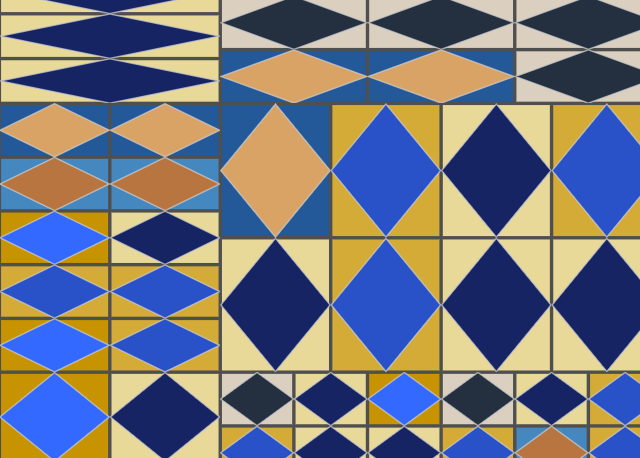
A WebGL 2 fragment shader for this pattern:

```glsl
#version 300 es
precision highp float;
// Harlequin tiling: equal blocks are split into differing numbers of cells,
// and each cell holds a pale-edged diamond that touches all four sides.
// A hash of block and cell picks one of six weighted colour pairs.

uniform vec2 u_resolution;
out vec4 fragColor;

// Lengths are fractions of the canvas height
const vec2 BLOCK_SIZE = vec2(0.9645, 0.5869);
const vec2 BLOCK_ORIGIN = vec2(-0.4836, -0.3995);
const float GRID_HALF_WIDTH = 0.0037;
const float EDGE_HALF_WIDTH = 0.0015;
const float EDGE_OPACITY = 0.75;
const float DIAMOND_SCALE = 0.99;
const uint SEED = 17u;

const vec3 GRID_COLOR = vec3(0.31, 0.31, 0.31);
const vec3 EDGE_COLOR = vec3(0.80, 0.80, 0.80);

// Cells across and down for a 2 by 3 set of blocks, bottom row first
const vec2 CELL_COUNTS[6] = vec2[6](
    vec2(4, 3), vec2(6, 5),
    vec2(4, 5), vec2(4, 2),
    vec2(2, 6), vec2(3, 5));

// Colour pairs: cream/navy, sky/copper, blue/tan, taupe/slate, gold/blue, amber/azure
const vec3 GROUNDS[6] = vec3[6](
    vec3(0.91, 0.85, 0.60), vec3(0.27, 0.53, 0.75), vec3(0.14, 0.35, 0.60),
    vec3(0.86, 0.81, 0.75), vec3(0.83, 0.67, 0.21), vec3(0.78, 0.58, 0.00));
const vec3 DIAMONDS[6] = vec3[6](
    vec3(0.09, 0.14, 0.39), vec3(0.72, 0.46, 0.25), vec3(0.85, 0.64, 0.40),
    vec3(0.14, 0.19, 0.25), vec3(0.16, 0.32, 0.79), vec3(0.20, 0.41, 1.00));
const float PAIR_WEIGHTS[6] = float[6](0.18, 0.16, 0.12, 0.21, 0.23, 0.10);
const int PLAIN_PAIR = 0;        // sole pair used in the widest cells
const float PLAIN_COLUMNS = 2.0; // blocks this narrowly divided stay plain

uint mixBits(uint n) {
    n = n * 747796405u + 2891336453u;
    n = ((n >> ((n >> 28u) + 4u)) ^ n) * 277803737u;
    return (n >> 22u) ^ n;
}

float hashCell(ivec2 block, ivec2 cell) {
    uint h = mixBits(uint(block.x) + SEED);
    h = mixBits(h ^ uint(block.y));
    h = mixBits(h ^ uint(cell.x));
    h = mixBits(h ^ uint(cell.y));
    return float(h >> 8u) / 16777216.0;
}

int weightedPair(float pick) {
    for (int i = 0; i < 5; i++) {
        if (pick < PAIR_WEIGHTS[i]) return i;
        pick -= PAIR_WEIGHTS[i];
    }
    return 5;
}

float diamondDistance(vec2 p, vec2 halfSize) {
    return (dot(abs(p), 1.0 / halfSize) - 1.0) / length(1.0 / halfSize);
}

float coverage(float dist, float pixel) {
    return clamp(0.5 - dist / pixel, 0.0, 1.0);
}

void main() {
    float pixel = 1.0 / u_resolution.y;
    vec2 pos = gl_FragCoord.xy * pixel;

    // Block, then cell within it
    vec2 blockPos = (pos - BLOCK_ORIGIN) / BLOCK_SIZE;
    ivec2 block = ivec2(floor(blockPos));
    vec2 counts = CELL_COUNTS[(block.y % 3) * 2 + block.x % 2];
    vec2 cellPos = fract(blockPos) * counts;
    ivec2 cell = ivec2(floor(cellPos));
    vec2 cellSize = BLOCK_SIZE / counts;
    vec2 p = (fract(cellPos) - 0.5) * cellSize;

    // Colour pair
    int pair = counts.x == PLAIN_COLUMNS ? PLAIN_PAIR
                                         : weightedPair(hashCell(block, cell));

    // Ground and grid lines
    vec2 toSide = 0.5 * cellSize - abs(p);
    float grid = min(toSide.x, toSide.y) - GRID_HALF_WIDTH;
    vec3 color = mix(GROUNDS[pair], GRID_COLOR, coverage(grid, pixel));

    // Diamond and its pale edge
    float dist = diamondDistance(p, 0.5 * cellSize * DIAMOND_SCALE);
    color = mix(color, DIAMONDS[pair], coverage(dist, pixel));
    float edge = coverage(abs(dist) - EDGE_HALF_WIDTH, pixel);
    color = mix(color, EDGE_COLOR, edge * EDGE_OPACITY);

    fragColor = vec4(color, 1.0);
}
```
